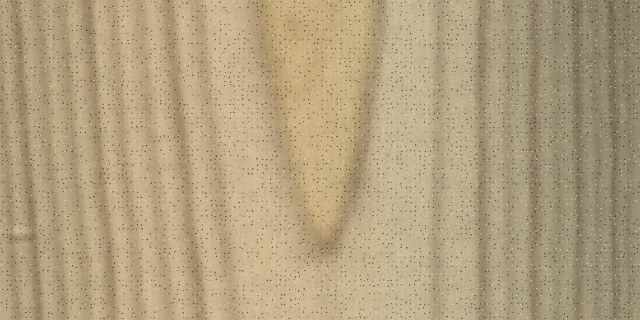
Reproduce this texture procedurally as a Shadertoy shader.

```glsl
float hash(vec2 p) {
    vec3 q = fract(p.xyx * 0.1031);
    q += dot(q, q.yzx + 33.33);
    return fract((q.x + q.y) * q.z);
}

vec2 gradient(vec2 cell) {
    float angle = 6.2832 * hash(cell);
    return vec2(cos(angle), sin(angle));
}

float gradientNoise(vec2 p) {
    vec2 i = floor(p), f = p - i;
    vec2 u = f * f * f * (f * (f * 6.0 - 15.0) + 10.0);
    vec2 e = vec2(1.0, 0.0);
    float low = mix(dot(gradient(i), f), dot(gradient(i + e), f - e), u.x);
    float high = mix(dot(gradient(i + e.yx), f - e.yx), dot(gradient(i + 1.0), f - 1.0), u.x);
    return mix(low, high, u.y);
}

float fbm(vec2 p) {
    float sum = 0.0, amp = 0.6;
    for (int i = 0; i < 4; i++) {
        sum += amp * gradientNoise(p);
        p = p * 2.03 + 17.0;
        amp *= 0.5;
    }
    return sum;
}

// Soft line whose two flanks fade at different rates
float softBand(float d, float leftWidth, float rightWidth) {
    float t = d / (d < 0.0 ? leftWidth : rightWidth);
    return exp(-t * t);
}

float blob(vec2 p, vec2 center, vec2 radius) {
    vec2 q = (p - center) / radius;
    return exp(-dot(q, q));
}

// Approximate distance to an upward parabola, negative inside
float parabola(vec2 p, float spread) {
    float k = 1.0 / (spread * spread);
    return (p.x * p.x * k - p.y) / length(vec2(2.0 * p.x * k, 1.0));
}

// Leaning growth rings, closer together towards the left edge
float leftRings(vec2 p) {
    float sum = 0.0;
    for (int i = 0; i < 9; i++) {
        float k = float(i);
        float lean = 0.104 - 0.004 * k + 0.02 * exp(-k);
        float x = 0.612 - 0.0938 * k + 0.00195 * k * k + lean * (1.0 - p.y);
        float strength = 0.68 + 0.22 * cos(2.1 * (k - 1.0));
        float width = 0.030 - 0.0016 * k;
        sum += strength * softBand(p.x - x, width * 1.15, width * 0.75);
    }
    return sum;
}

// Nearly upright rings on the right
float rightRings(vec2 p) {
    float sum = 0.0;
    for (int i = 0; i < 9; i++) {
        float k = float(i), j = k - 1.0;
        float x = 1.508 + 0.0859 * j - 0.003 * j * j - 0.052 * exp(-4.0 * k);
        x += (p.y - 0.5) * (0.022 * exp(-0.6 * k) - 0.006);
        float strength = 0.58 + 0.2 * cos(3.1416 * j) + 0.15 * exp(-k);
        float width = 0.026 - 0.0013 * k;
        sum += strength * softBand(p.x - x, width * 0.7, width);
    }
    return sum;
}

// Coverage of one scattered dot per grid cell
float speckles(vec2 p, float cellSize, float chance, float seed) {
    vec2 g = p / cellSize, cell = floor(g);
    vec2 id = cell + seed;
    vec2 center = 0.25 + 0.5 * vec2(hash(id + 3.7), hash(id + 71.3));
    float d = length(g - cell - center) * cellSize;
    float radius = mix(0.0012, 0.0023, hash(id + 29.1));
    float edge = 0.6 / iResolution.y;
    return step(hash(id), chance) * (1.0 - smoothstep(radius - edge, radius + edge, d));
}

void mainImage(out vec4 fragColor, in vec2 fragCoord) {
    vec2 p = fragCoord / iResolution.y;
    vec2 w = p;
    w.x += 0.013 * gradientNoise(p * vec2(3.0, 2.6)) + 0.004 * gradientNoise(p * vec2(9.0, 8.0));

    // Warm to cool ground with shaded sides
    vec3 color = mix(vec3(0.805, 0.722, 0.572), vec3(0.765, 0.715, 0.580), smoothstep(0.95, 1.35, p.x));
    color *= 1.0 - (0.18 + 0.10 * p.y) * smoothstep(1.25, 2.0, p.x);
    color *= 1.0 - 0.10 * smoothstep(0.5, 0.0, p.x);

    // Central flame figure
    vec2 q = w - vec2(1.025 - 0.03 * w.y, 0.22);
    float flame = parabola(q, 0.232);
    float side = smoothstep(-0.07, 0.07, q.x);
    color *= mix(vec3(1.0), vec3(0.985, 0.965, 0.90), smoothstep(0.02, -0.04, flame));
    float rim = mix(0.52, 0.72, side) * softBand(flame + 0.008, 0.045, mix(0.045, 0.022, side));
    rim += 0.30 * blob(w, vec2(1.03, 0.22), vec2(0.09, 0.06));
    rim += 0.35 * blob(w, vec2(1.12, 0.42), vec2(0.05, 0.13));
    rim += 0.22 * blob(w, vec2(1.03, 0.05), vec2(0.04, 0.17));

    // Faint inner figure and stain
    float inner = parabola(w - vec2(0.92, 0.70), 0.20);
    float stain = 0.25 * softBand(inner, 0.05, 0.03) + 0.45 * blob(w, vec2(0.91, 0.91), vec2(0.035, 0.06));
    color *= 1.0 - stain * vec3(0.16, 0.18, 0.28);

    float rings = leftRings(w) + rightRings(w) + rim;
    rings *= 1.0 + 0.5 * fbm(p * vec2(12.0, 4.0));
    color *= 1.0 - min(rings, 1.1) * vec3(0.215, 0.25, 0.27);

    // Small knot, fibres and mottling
    color *= 1.0 + 0.10 * blob(p, vec2(0.06, 0.28), vec2(0.035, 0.014));
    color *= 1.0 - 0.14 * blob(p, vec2(0.06, 0.255), vec2(0.05, 0.012));
    float fibre = 0.06 * fbm(w * vec2(85.0, 7.0)) + 0.06 * fbm(p * vec2(10.0, 22.0));
    color *= 1.0 + fibre + 0.06 * gradientNoise(p * 130.0);

    // Dark pores and pale flecks
    float pores = speckles(p, 0.0145, 0.48, 11.0);
    float flecks = speckles(p + 0.005, 0.0155, mix(0.25, 0.45, smoothstep(0.7, 1.5, p.x)), 207.0);
    color = mix(color, color * 0.42, 0.85 * pores);
    color = mix(color, vec3(0.91, 0.86, 0.73), 0.65 * flecks);
    fragColor = vec4(color, 1.0);
}
```
